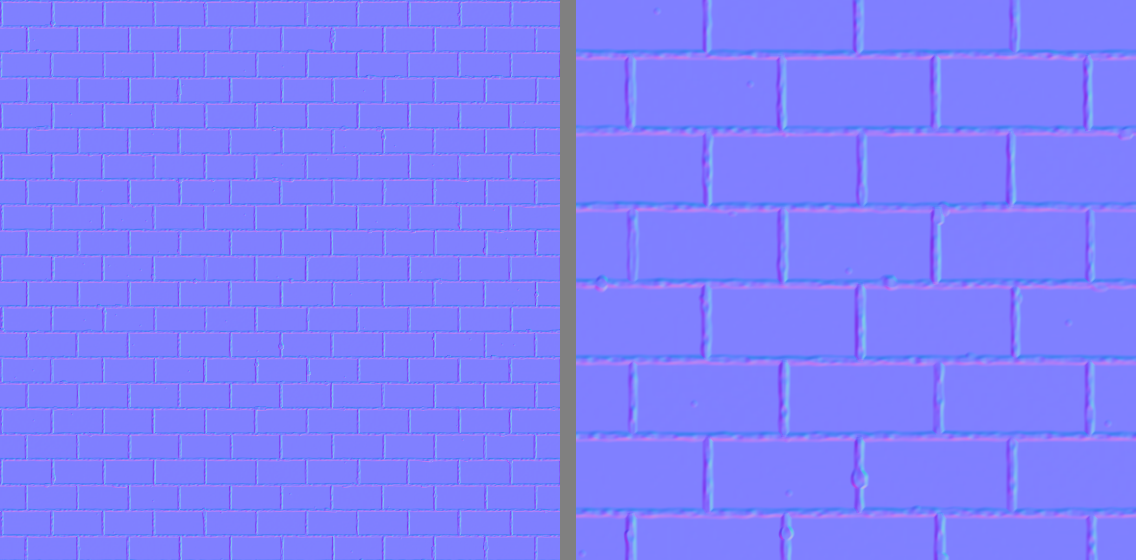
Left, the full canvas; right, a detail of the centre.
A three.js fragment shader for this texture map:

```glsl
// Tangent-space normal map of a running-bond brick wall with thin, rough mortar joints.
varying vec2 vUv;

const vec2 BRICKS = vec2(11.0, 22.0);        // bricks across, courses down
const vec2 JOINT_SHIFT = vec2(0.03, 0.05);   // joint offset, in bricks
const vec2 JOINT_JITTER = vec2(0.035, 0.02); // random joint offset, in bricks
const float JOINT_INNER = 0.0006;            // bevel start, from joint centre
const float JOINT_OUTER = 0.0034;            // bevel end
const float JOINT_DEPTH = 0.0008;
const float EDGE_WOBBLE = 0.0009;
const float MORTAR_ROUGH = 0.0009;
const float CHIP_SIZE = 0.0022;
const float GRAIN = 0.00002;
const float PIT_DEPTH = 0.00025;
const float BRICK_TILT = 0.012;
const float FINE = 256.0;                    // cells of fine noise per side
const float COARSE = 64.0;                   // cells of chip noise per side
const float PIT_CELLS = 90.0;
const float SAMPLE_STEP = 0.0008;            // half width of the slope filter

float hash(vec2 p) {
  vec3 q = fract(vec3(p.xyx) * 0.1031);
  q += dot(q, q.yzx + 33.33);
  return fract((q.x + q.y) * q.z);
}

// Value noise that tiles over the unit square.
float noise(vec2 uv, float cells) {
  vec2 p = uv * cells;
  vec2 i = floor(p);
  vec2 f = fract(p);
  f = f * f * (3.0 - 2.0 * f);
  vec2 a = mod(i, cells);
  vec2 b = mod(i + 1.0, cells);
  return mix(mix(hash(a), hash(vec2(b.x, a.y)), f.x),
             mix(hash(vec2(a.x, b.y)), hash(b), f.x), f.y);
}

// Brick coordinates: courses counted from the top, odd ones shifted by half.
vec2 bondCoords(vec2 uv) {
  vec2 p = vec2(uv.x, 1.0 - uv.y) * BRICKS - JOINT_SHIFT;
  p.x -= 0.5 * mod(floor(p.y), 2.0);
  return p;
}

// Sparse small dimples on the brick faces.
float pits(vec2 uv) {
  vec2 p = uv * PIT_CELLS;
  vec2 cell = mod(floor(p), PIT_CELLS);
  vec2 centre = 0.3 + 0.4 * vec2(hash(cell + 7.0), hash(cell + 19.0));
  float dimple = 1.0 - smoothstep(0.05, 0.22, length(fract(p) - centre));
  return dimple * step(0.988, hash(cell + 41.0));
}

float height(vec2 uv) {
  vec2 p = bondCoords(uv);
  vec2 joint = floor(p + 0.5);
  vec2 upright = mod(vec2(joint.x, floor(p.y)), BRICKS);
  float bed = mod(joint.y, BRICKS.y);

  // Distance to the nearest upright and bed joint
  float waver = noise(vec2(uv.x, (bed + 0.5) / BRICKS.y), 22.0);
  vec2 jitter = vec2(hash(upright + 3.0), waver) - 0.5;
  vec2 d = abs(p - joint - jitter * JOINT_JITTER) / BRICKS;
  d.x += 0.0007 * (hash(upright + 57.0) - 0.5);

  // Ragged edges and rare chips
  float fine = noise(uv, FINE) - 0.5;
  float chip = smoothstep(0.86, 0.97, noise(uv + 0.37, COARSE));
  d += EDGE_WOBBLE * (noise(uv + 0.21, 160.0) - 0.5) - CHIP_SIZE * chip;

  // Raised faces, with rough mortar between them
  vec2 face = smoothstep(vec2(JOINT_INNER), vec2(JOINT_OUTER), d);
  float depth = mix(0.9, 1.35, hash(upright + 83.0));
  float h = min(face.y, 1.0 - depth * (1.0 - face.x)) * JOINT_DEPTH;
  float mortar = 1.0 - min(face.x, face.y);
  h += fine * mix(GRAIN, MORTAR_ROUGH, mortar * mortar);
  return h - PIT_DEPTH * pits(uv) * (1.0 - mortar);
}

void main() {
  // Slope from central differences
  vec2 e = vec2(SAMPLE_STEP, 0.0);
  vec2 slope = vec2(height(vUv + e.xy) - height(vUv - e.xy),
                    height(vUv + e.yx) - height(vUv - e.yx)) / (2.0 * SAMPLE_STEP);

  // Slight lean of each brick
  vec2 brick = mod(floor(bondCoords(vUv)), BRICKS);
  slope += BRICK_TILT * (vec2(hash(brick + 11.0), hash(brick + 29.0)) - 0.5);

  // Red stores the upward slope, green the leftward one
  vec3 n = normalize(vec3(-slope, 1.0));
  gl_FragColor = vec4(0.5 + 0.5 * vec3(n.y, -n.x, n.z), 1.0);
}
```
